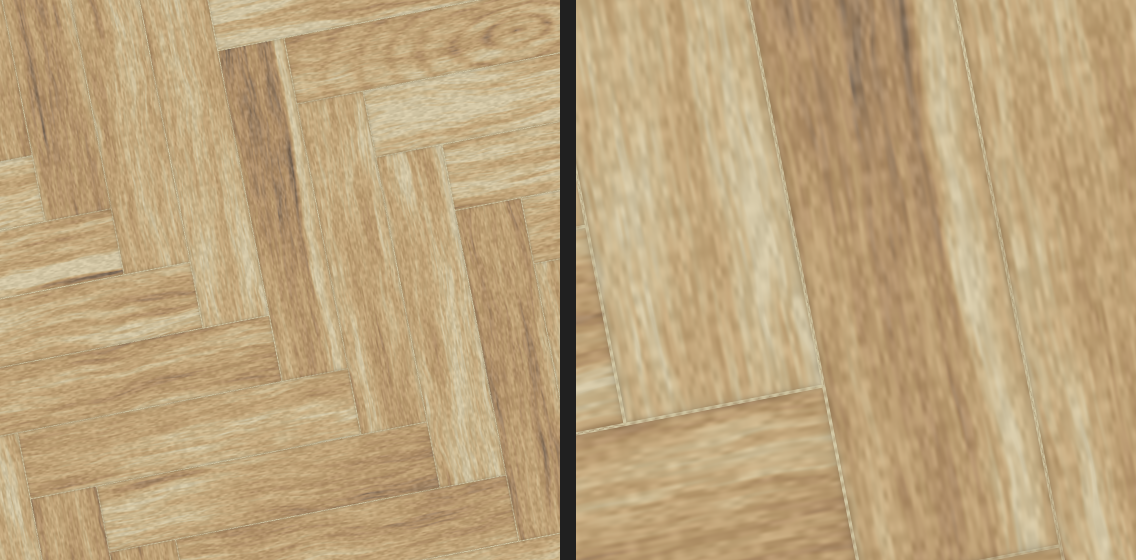
Left, the full canvas; right, a detail of the centre.
This texture is drawn by a WebGL 2 fragment shader. Its source:

```glsl
#version 300 es
precision highp float;
// Herringbone parquet of 5:1 wooden planks, turned a little off the axes.
// Each cell of a square grid is assigned to a plank by its diagonal; every plank
// then gets its own shade, streaks, fibres and sometimes sapwood or a knot.
uniform vec2 u_resolution;
out vec4 fragColor;

const float TILT = 0.192;                  // radians
const float PLANK_WIDTH = 0.1203;          // in canvas units
const float PLANK_RATIO = 5.0;             // length over width
const vec2  ORIGIN = vec2(0.0313, 0.2271); // a corner of the plank grid
const float JOINT_WIDTH = 0.0019;
const float JOINT_STRENGTH = 0.85;
const vec3  JOINT_COLOR = vec3(0.83, 0.79, 0.65);
const float BASE_TONE = 0.42;
const float STREAK_CONTRAST = 5.6;
const float FIBRE_CONTRAST = 1.5;
const float HAIR_CONTRAST = 1.5;
const float PORE_CONTRAST = 0.10;

// Planks with a special figure, named by their starting cell
const vec2 SAPWOOD_PLANK = vec2(4.0, -5.0);
const vec2 VEINED_PLANK = vec2(-3.0, -3.0);
const vec2 KNOT_PLANK = vec2(5.0, -5.0);
const vec2 KNOT_CENTER = vec2(3.4, 0.62);

// Wood tones from dark heartwood to pale sapwood
const vec3 WOOD[7] = vec3[7](
  vec3(0.47, 0.40, 0.33), vec3(0.62, 0.51, 0.39), vec3(0.69, 0.56, 0.41),
  vec3(0.73, 0.61, 0.44), vec3(0.765, 0.655, 0.485), vec3(0.79, 0.71, 0.55),
  vec3(0.82, 0.77, 0.64));
// Mean tone of upright planks by column and of level planks by row
const float UPRIGHT_TONE[10] = float[10](2.8, 3.1, 3.7, 4.1, 2.5, 3.5, 4.1, 2.6, 4.5, 4.6);
const float LEVEL_TONE[10] = float[10](4.1, 3.4, 3.4, 4.5, 4.4, 3.5, 4.7, 4.5, 3.9, 3.0);

float hash(vec2 p) {
  uvec2 q = uvec2(ivec2(floor(p)));
  uint h = q.x * 1597334677u ^ q.y * 3812015801u;
  h = (h ^ (h >> 15)) * 2246822519u;
  h = (h ^ (h >> 13)) * 3266489917u;
  return float((h ^ (h >> 16)) >> 8) / 16777216.0;
}

float noise(vec2 p) {
  vec2 i = floor(p), f = fract(p);
  f = f * f * (3.0 - 2.0 * f);
  return mix(mix(hash(i), hash(i + vec2(1, 0)), f.x),
             mix(hash(i + vec2(0, 1)), hash(i + vec2(1, 1)), f.x), f.y);
}

float fbm(vec2 p) {
  float sum = 0.0, weight = 0.5;
  for (int k = 0; k < 4; k++) {
    sum += weight * noise(p);
    p = p * 2.03 + 17.3;
    weight *= 0.5;
  }
  return sum / 0.9375;
}

vec3 woodColor(float tone) {
  float t = clamp(tone, 0.0, 5.999);
  int k = int(t);
  return mix(WOOD[k], WOOD[k + 1], fract(t));
}

// grain.x runs along the plank, grain.y across it, both in plank widths
float woodTone(vec2 grain, vec2 id, float meanTone) {
  float seed = hash(id);
  vec2 offset = 60.0 * vec2(seed, hash(id + 31.0));
  float bend = 0.35 * (fbm(grain * vec2(0.5, 0.8) + offset) - 0.5);
  vec2 flow = vec2(grain.x, grain.y + bend);

  float streak = fbm(flow * vec2(0.36, 4.0) + offset) - 0.5;
  float fibre = noise(flow * vec2(1.8, 24.0) + offset) - 0.5;
  float hair = noise(flow * vec2(5.0, 46.0) + offset.yx) - 0.5;
  float vein = smoothstep(0.62, 0.85, noise(flow * vec2(0.45, 10.0) + offset.yx));
  float tone = meanTone + BASE_TONE + mix(0.7, 1.2, seed) * STREAK_CONTRAST * streak;
  tone += FIBRE_CONTRAST * fibre + HAIR_CONTRAST * hair - 1.0 * vein;

  if (id == SAPWOOD_PLANK) {
    float edge = grain.y + 0.4 * bend + 0.05 * fibre;
    tone -= 0.9 * exp(-pow((edge - 0.7) / 0.07, 2.0));
    float pale = 5.6 + 1.2 * fibre + hair - 1.3 * smoothstep(0.88, 0.96, edge);
    tone = mix(tone, pale, smoothstep(0.72, 0.84, edge));
  }
  if (id == VEINED_PLANK) {
    tone += 1.3 * exp(-pow((flow.y - 0.74) / 0.12, 2.0));
    tone -= 5.0 * exp(-pow((grain.y - 0.94) / 0.05, 2.0)) * smoothstep(2.6, 4.2, grain.x);
  }
  if (id == KNOT_PLANK) {
    float r = length((flow - KNOT_CENTER) * vec2(0.42, 1.0));
    float ring = 0.5 + 0.5 * sin(30.0 * r + 3.5 * fbm(grain * vec2(1.0, 2.5)));
    tone += 0.5 - 2.6 * ring * ring * ring * exp(-0.9 * r);
    tone -= 1.2 * exp(-pow(r / 0.08, 2.0));
  }
  return tone;
}

void main() {
  vec2 p = gl_FragCoord.xy / u_resolution.y;
  float pixel = 1.0 / u_resolution.y;

  // Grid coordinates: x along level planks, y down along upright planks
  vec2 q = vec2(p.x - ORIGIN.x, ORIGIN.y - p.y) / PLANK_WIDTH;
  float c = cos(TILT), s = sin(TILT);
  q = vec2(c * q.x - s * q.y, s * q.x + c * q.y);

  // Herringbone: the cell's diagonal gives its plank and its place in it
  vec2 cell = floor(q);
  float diagonal = mod(cell.x - cell.y, 2.0 * PLANK_RATIO);
  bool level = diagonal < PLANK_RATIO;
  vec2 id = cell - (level ? vec2(diagonal, 0.0) : vec2(0.0, 2.0 * PLANK_RATIO - 1.0 - diagonal));
  vec2 grain = level ? q - id : (q - id).yx;
  float meanTone = level ? LEVEL_TONE[int(mod(id.y, 10.0))] : UPRIGHT_TONE[int(mod(id.x, 10.0))];

  vec3 color = woodColor(woodTone(grain, id, meanTone));
  color += PORE_CONTRAST * (noise(grain * vec2(18.0, 44.0) + 40.0 * hash(id)) - 0.5);

  // Joints: a thin pale, finely broken line with a soft shadow beside it
  vec2 toEdge = min(grain, vec2(PLANK_RATIO, 1.0) - grain) * PLANK_WIDTH;
  float edge = min(toEdge.x, toEdge.y);
  float along = toEdge.x < toEdge.y ? grain.y : grain.x;
  color *= 1.0 - 0.2 * exp(-edge / JOINT_WIDTH);
  float line = 1.0 - smoothstep(-0.5 * pixel, 0.6 * pixel, edge - 0.5 * JOINT_WIDTH);
  float broken = 0.78 + 0.22 * sin(110.0 * along);
  float wear = mix(0.7, 1.3, noise(q * 1.7 + 9.0));
  color = mix(color, JOINT_COLOR, clamp(line * broken * wear * JOINT_STRENGTH, 0.0, 1.0));

  fragColor = vec4(color, 1.0);
}
```
